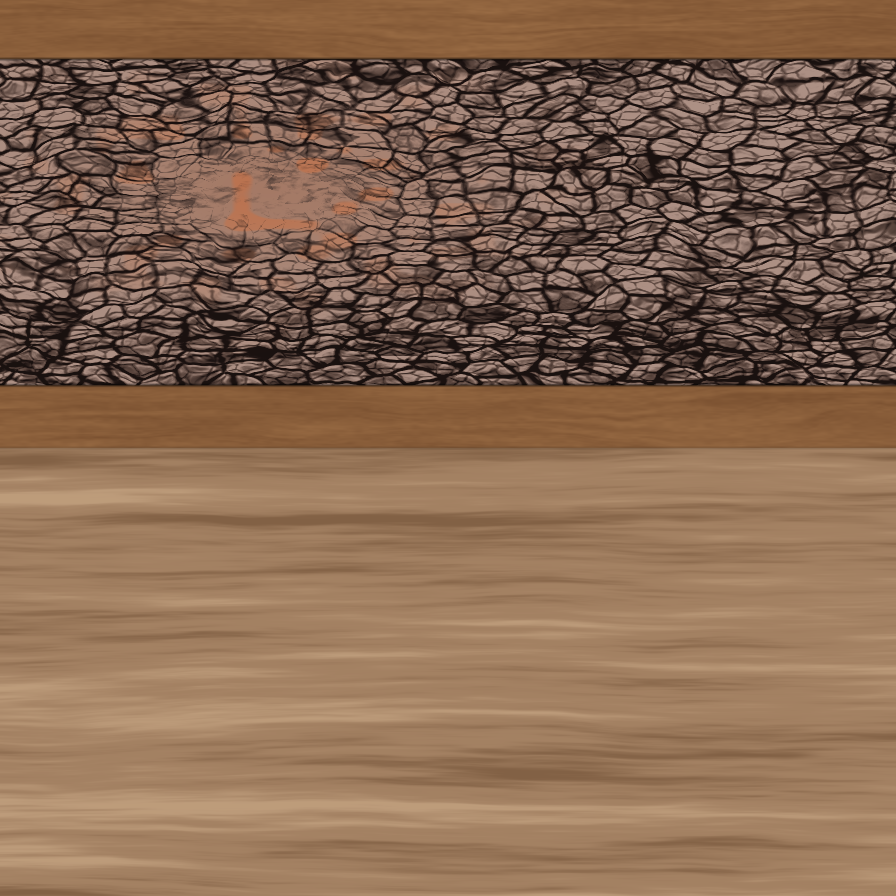
Give the GLSL for this texture, as a WebGL 1 fragment shader.

```glsl
precision highp float;
uniform vec2 u_resolution;

// Band borders, from the bottom up
const float PLANK_TOP = 0.5;
const float BARK_BOTTOM = 0.570;
const float BARK_TOP = 0.934;

// Palette
const vec3 PLANK_DARK = vec3(0.51, 0.38, 0.27);
const vec3 PLANK_MID = vec3(0.64, 0.505, 0.385);
const vec3 PLANK_LIGHT = vec3(0.74, 0.61, 0.48);
const vec3 STRIP_DARK = vec3(0.45, 0.29, 0.17);
const vec3 STRIP_LIGHT = vec3(0.62, 0.44, 0.28);
const vec3 BARK_CRACK = vec3(0.10, 0.065, 0.06);
const vec3 BARK_BROWN = vec3(0.34, 0.26, 0.23);
const vec3 BARK_PALE = vec3(0.68, 0.58, 0.54);
const vec3 BARK_ROSE = vec3(0.64, 0.47, 0.39);

// Bark structure
const vec2 PLATE_SCALE = vec2(23.0, 56.0);
const vec2 CHIP_SCALE = vec2(50.0, 115.0);
const vec2 FURROW_SCALE = vec2(7.0, 34.0);
const float WARP_AMOUNT = 0.035;
const float RELIEF = 0.55;
const vec2 LIGHT_STEP = vec2(-0.0007, 0.0026);

float hash(vec2 p) {
  vec3 q = fract(vec3(p.xyx) * 0.1031);
  q += dot(q, q.yzx + 33.33);
  return fract((q.x + q.y) * q.z);
}

float noise(vec2 p) {
  vec2 i = floor(p);
  vec2 f = fract(p);
  f = f * f * (3.0 - 2.0 * f);
  return mix(mix(hash(i), hash(i + vec2(1.0, 0.0)), f.x),
             mix(hash(i + vec2(0.0, 1.0)), hash(i + 1.0), f.x), f.y);
}

float fbm(vec2 p) {
  float sum = 0.0;
  float amp = 0.533;
  for (int i = 0; i < 4; i++) {
    sum += amp * noise(p);
    p = p * 2.03 + 17.3;
    amp *= 0.5;
  }
  return sum;
}

// x: gap between the two nearest cell centres, y: random tone of the cell
vec2 cells(vec2 p) {
  vec2 base = floor(p);
  float nearest = 8.0;
  float second = 8.0;
  float tone = 0.0;
  for (int y = -1; y <= 1; y++) {
    for (int x = -1; x <= 1; x++) {
      vec2 id = base + vec2(float(x), float(y));
      vec2 centre = id + 0.1 + 0.8 * vec2(hash(id), hash(id + 71.7));
      float d = length(p - centre);
      second = min(second, max(d, nearest));
      if (d < nearest) {
        nearest = d;
        tone = hash(id + 31.1);
      }
    }
  }
  return vec2(second - nearest, tone);
}

float blob(vec2 p, vec2 centre, vec2 radius) {
  vec2 d = (p - centre) / radius;
  return exp(-dot(d, d));
}

// Soft horizontal streak fading out along x
float streak(vec2 p, float y, float width, float centreX, float reach) {
  return blob(p, vec2(centreX, y), vec2(reach, width));
}

float barkHeight(vec2 p) {
  vec2 q = p;
  q.x += WARP_AMOUNT * (fbm(p * vec2(14.0, 24.0)) - 0.5);
  q.y += WARP_AMOUNT * (fbm(p * vec2(11.0, 17.0) + 40.0) - 0.5);
  float smoothPatch = blob(p, vec2(0.30, 0.785), vec2(0.10, 0.035));
  vec2 plate = cells(q * PLATE_SCALE);
  vec2 chip = cells(q * CHIP_SCALE + 9.0);
  float crack = smoothstep(0.02, 0.24, plate.x + 0.5 * smoothPatch);
  float chips = smoothstep(0.0, 0.30, chip.x + 0.3 * smoothPatch);
  float ridge = abs(fbm(q * FURROW_SCALE + 5.0) - 0.5);
  float furrow = smoothstep(0.0, 0.06, ridge + 0.08 * smoothPatch);
  float body = 0.42 + 0.26 * plate.y + 0.14 * chip.y;
  body += 0.6 * (fbm(q * vec2(70.0, 150.0)) - 0.5);
  return body * mix(0.22, 1.0, crack) * mix(0.62, 1.0, chips) * mix(0.45, 1.0, furrow);
}

vec3 bark(vec2 p) {
  float h = barkHeight(p);
  float lit = h - barkHeight(p + LIGHT_STEP);
  float rose = blob(p, vec2(0.30, 0.79), vec2(0.22, 0.10));
  float shade = 0.24 * smoothstep(0.69, 0.61, p.y) + 0.10 * smoothstep(0.90, 0.93, p.y);
  shade += 0.13 * blob(p, vec2(0.70, 0.79), vec2(0.12, 0.09));
  float tone = 1.22 * h + RELIEF * lit + 0.15 * rose - 0.5 * shade;
  tone += 0.25 * (fbm(p * vec2(8.0, 16.0) + 3.0) - 0.5);
  vec3 pale = mix(BARK_PALE, BARK_ROSE, clamp(rose * 0.8 + 0.15, 0.0, 1.0));
  vec3 col = mix(BARK_CRACK, BARK_BROWN, smoothstep(0.05, 0.42, tone));
  col = mix(col, pale, smoothstep(0.36, 0.95, tone));
  float rust = smoothstep(0.62, 0.75, noise(p * vec2(26.0, 60.0))) * rose;
  return col * mix(vec3(1.0), vec3(1.14, 0.94, 0.78), rust);
}

vec3 strip(vec2 p) {
  float wave = fbm(p * vec2(4.0, 18.0));
  float grain = fbm(vec2(p.x * 9.0, p.y * 190.0 + wave * 9.0));
  float pores = noise(p * vec2(110.0, 420.0));
  float tone = 0.5 + 0.6 * (grain - 0.5) + 0.5 * (wave - 0.5) + 0.16 * (pores - 0.5);
  return mix(STRIP_DARK, STRIP_LIGHT, clamp(tone, 0.0, 1.0));
}

vec3 plank(vec2 p) {
  vec2 q = p;
  q.y += 0.03 * (fbm(p * vec2(2.2, 5.0)) - 0.5);
  float broad = fbm(q * vec2(1.6, 26.0)) - 0.5;
  float fine = fbm(q * vec2(5.0, 150.0) + 11.0) - 0.5;
  float fibre = noise(q * vec2(26.0, 400.0)) - 0.5;
  float tone = 1.15 * broad + 0.7 * fine + 0.14 * fibre;
  tone -= 0.38 * streak(q, 0.427, 0.008, 0.35, 0.35);
  tone -= 0.28 * streak(q, 0.284, 0.012, 0.50, 0.55);
  tone -= 0.30 * streak(q, 0.065, 0.016, 0.55, 0.60);
  tone -= 0.22 * streak(q, 0.490, 0.012, 0.50, 1.0);
  tone += 0.30 * streak(q, 0.450, 0.012, 0.08, 0.30);
  tone += 0.26 * streak(q, 0.200, 0.025, 0.15, 0.35);
  tone += 0.28 * streak(q, 0.105, 0.014, 0.20, 0.60);
  vec3 col = mix(PLANK_MID, PLANK_LIGHT, smoothstep(0.0, 0.5, tone));
  return mix(col, PLANK_DARK, smoothstep(0.0, 0.5, -tone));
}

void main() {
  vec2 p = gl_FragCoord.xy / u_resolution;
  float soft = 0.75 / u_resolution.y;
  float overPlank = smoothstep(PLANK_TOP - soft, PLANK_TOP + soft, p.y);
  float inBark = smoothstep(BARK_BOTTOM - soft, BARK_BOTTOM + soft, p.y)
               * (1.0 - smoothstep(BARK_TOP - soft, BARK_TOP + soft, p.y));
  vec3 col = mix(plank(p), strip(p), overPlank);
  col = mix(col, bark(p), inBark);

  // Dark seams along the bark, faint one above the plank
  float barkSeam = min(abs(p.y - BARK_BOTTOM), abs(p.y - BARK_TOP));
  col *= 1.0 - 0.45 * (1.0 - smoothstep(0.0, 0.003, barkSeam));
  col *= 1.0 - 0.12 * (1.0 - smoothstep(0.0, 0.003, abs(p.y - PLANK_TOP)));
  gl_FragColor = vec4(col, 1.0);
}
```
